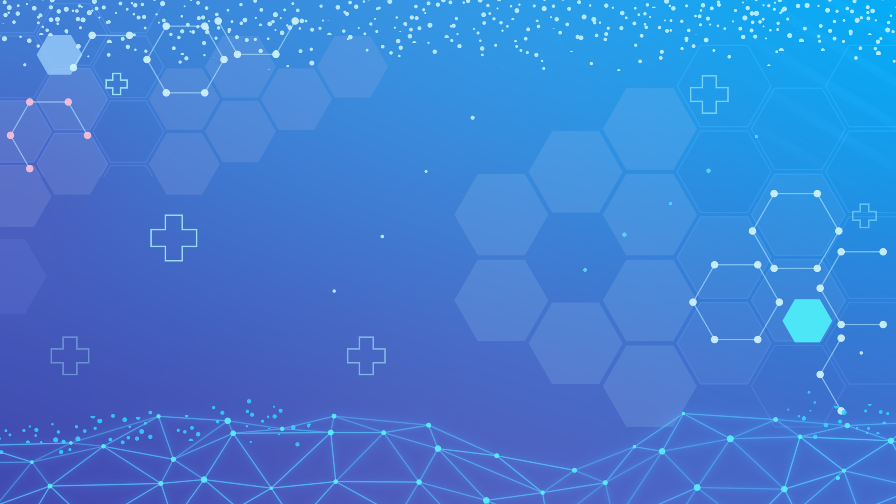
A Shadertoy shader for this background:

```glsl
float pixel;

float hash(vec2 p) { return fract(sin(dot(p, vec2(127.1, 311.7))) * 4375.85); }
float fill(float d) { return 1.0 - smoothstep(-0.5 * pixel, 0.5 * pixel, d); }
float stroke(float d, float halfWidth) { return 1.0 - smoothstep(0.0, pixel, abs(d) - halfWidth); }

// Flat-topped hexagon
float hexagon(vec2 p, float apothem) {
    p = abs(p);
    return max(p.y, p.x * 0.866 + p.y * 0.5) - apothem;
}

float plusShape(vec2 p, float size) {
    p = abs(p);
    float arm = size * 0.37;
    return min(max(p.x - size, p.y - arm), max(p.x - arm, p.y - size));
}

float segment(vec2 p, vec2 a, vec2 b) {
    vec2 ab = b - a;
    return length(p - a - ab * clamp(dot(p - a, ab) / dot(ab, ab), 0.0, 1.0));
}

// Hexagonal lattice; each column mask selects its filled rows. Returns fill, outline, column.
vec3 honeycomb(vec2 p, float pitch, int firstColumn, int masks[7]) {
    vec2 period = pitch * vec2(1.732, 1.0);
    vec2 a = p - period * round(p / period);
    vec2 b = p - period * (round(p / period - 0.5) + 0.5);
    vec2 local = dot(a, a) < dot(b, b) ? a : b;
    ivec2 id = ivec2(round((p - local) / (0.5 * period)));
    int column = id.x - firstColumn, row = id.y + 4;
    if (column < 0 || column > 6 || row < 0 || row > 7) return vec3(0.0);
    float d = hexagon(local, pitch * 0.475);
    return vec3(float((masks[column] >> row) & 1) * fill(d), stroke(d, 0.001), id.x);
}

// Molecule ring with selectable sides. Returns bonds, atoms.
vec2 molecule(vec2 p, float radius, int sides) {
    float turn = atan(p.y, p.x) / 1.0472;
    int side = (int(floor(turn)) + 6) % 6;
    int corner = (int(round(turn)) + 6) % 6;
    float angle = float(corner) * 1.0472;
    float hasSide = float((sides >> side) & 1);
    float hasAtom = float(((sides >> corner) | (sides >> ((corner + 5) % 6))) & 1);
    float atom = length(p - radius * vec2(cos(angle), sin(angle))) - 0.032;
    return vec2(hasSide * stroke(hexagon(p, radius * 0.866), 0.001), hasAtom * fill(atom));
}

float specks(vec2 p, float cell, float density) {
    p = mat2(0.86, 0.51, -0.51, 0.86) * p;
    vec2 id = floor(p / cell);
    vec2 centre = 0.22 + 0.56 * vec2(hash(id), hash(id + 37.0));
    float radius = mix(0.008, 0.022, hash(id + 71.0));
    return step(hash(id + 13.0), density) * fill(length(p - (id + centre) * cell) - radius);
}

float ridge(float x) {
    return 0.56 + 0.17 * smoothstep(0.0, 2.2, x) - 0.5 * exp(-pow((x - 4.77) / 0.75, 2.0));
}

vec2 meshNode(vec2 id) {
    float x = (id.x + 0.5 * mod(id.y, 2.0) + 0.6 * (hash(id) - 0.5)) * 0.6;
    return vec2(x, ridge(x) - id.y * (0.17 + 0.04 * id.y) + 0.22 * (hash(id + 19.0) - 0.5));
}

void mainImage(out vec4 fragColor, in vec2 fragCoord) {
    // Canvas is 7.68 by 4.32 units
    vec2 p = fragCoord / iResolution.y * 4.32;
    vec2 uv = fragCoord / iResolution.xy;
    pixel = 4.32 / iResolution.y;

    // Sky gradient with a violet left side
    vec3 low = mix(vec3(0.25, 0.28, 0.68), vec3(0.25, 0.41, 0.79), uv.x);
    vec3 high = mix(vec3(0.25, 0.50, 0.84), vec3(0.0, 0.68, 0.97), pow(uv.x, 1.15));
    vec3 color = mix(low, high, smoothstep(-0.05, 1.1, uv.y));
    color += vec3(0.06, 0.02, 0.005) * exp(-8.0 * pow(uv.x - 0.55, 2.0));
    color = mix(color, vec3(0.32, 0.34, 0.73), 0.5 * exp(-dot(p - vec2(0.1, 2.6), p - vec2(0.1, 2.6))));

    // Slanted light streaks at upper right
    float streak = smoothstep(0.4, 1.0, sin((p.x * 0.6 + p.y) * 17.0));
    color += 0.015 * streak * smoothstep(6.0, 7.2, p.x) * smoothstep(2.5, 3.2, p.y);

    // Translucent honeycombs
    vec3 comb = honeycomb(p - vec2(1.58, 3.47), 0.555, -3, int[7](10, 20, 0, 20, 40, 16, 32));
    color = mix(color, vec3(0.62, 0.68, 0.90), 0.2 * comb.x);
    color += 0.05 * comb.y * step(comb.z, -0.5) * step(2.8, p.y);
    comb = honeycomb(p - vec2(5.57, 2.48), 0.735, -2, int[7](20, 34, 85, 10, 20, 0, 0));
    float outer = step(0.5, comb.z);
    color = mix(color, vec3(0.58, 0.76, 0.94), (0.2 - 0.1 * outer) * comb.x);
    color += 0.045 * comb.y * outer;
    color += 0.03 * fill(hexagon(p - vec2(0.03, 1.95), 0.32));
    color = mix(color, vec3(0.60, 0.80, 0.98), 0.8 * fill(hexagon(p - vec2(0.51, 3.85), 0.17)));
    color = mix(color, vec3(0.30, 0.90, 0.97), fill(hexagon(p - vec2(6.92, 1.57), 0.185)));

    // Molecules: centre, radius, side mask
    vec4 rings[8] = vec4[8](vec4(1.59, 3.81, 0.33, 63), vec4(0.95, 3.74, 0.32, 6),
        vec4(2.20, 4.14, 0.33, 56), vec4(0.42, 3.16, 0.33, 15), vec4(6.82, 2.34, 0.37, 63),
        vec4(6.31, 1.73, 0.37, 63), vec4(7.39, 1.85, 0.36, 30), vec4(7.39, 1.11, 0.36, 12));
    for (int i = 0; i < 8; i++) {
        vec2 ring = molecule(p - rings[i].xy, rings[i].z, int(rings[i].w));
        vec3 atomColor = i == 3 ? vec3(1.0, 0.75, 0.84) : vec3(0.82, 0.96, 0.98);
        color = mix(color, vec3(0.70, 0.92, 1.0), 0.6 * ring.x);
        color = mix(color, atomColor, 0.9 * ring.y);
    }

    // Outlined crosses: centre, size, opacity
    vec4 crosses[6] = vec4[6](vec4(1.49, 2.28, 0.195, 0.85), vec4(0.60, 1.27, 0.16, 0.4),
        vec4(3.14, 1.27, 0.16, 0.6), vec4(6.08, 3.51, 0.16, 0.65),
        vec4(1.00, 3.60, 0.09, 0.9), vec4(7.41, 2.47, 0.10, 0.5));
    for (int i = 0; i < 6; i++) {
        float outline = stroke(plusShape(p - crosses[i].xy, crosses[i].z), 0.002);
        color = mix(color, vec3(0.65, 0.93, 1.0), crosses[i].w * outline);
    }

    // Falling specks at the top, sparkle along the ridge
    float density = 0.6 * (1.0 - smoothstep(0.05, 0.7, 4.32 - p.y));
    float snow = max(specks(p, 0.085, density), specks(p.yx + 3.7, 0.12, density));
    color = mix(color, vec3(0.80, 0.96, 1.0), 0.85 * snow);
    float band = exp(-pow((p.y - ridge(p.x)) / 0.13, 2.0));
    band *= 1.0 - smoothstep(2.3, 2.8, p.x) * (1.0 - smoothstep(6.6, 7.0, p.x));
    color = mix(color, vec3(0.20, 0.82, 0.98), 0.85 * specks(p, 0.085, 0.6 * band));

    // Glowing triangulated terrain
    if (p.y < 1.2) {
        float lines = 0.0, nodes = 0.0, glow = 0.0;
        for (int j = 0; j < 4; j++)
        for (int i = -2; i <= 2; i++) {
            vec2 id = vec2(floor(p.x / 0.6) + float(i), float(j));
            vec2 a = meshNode(id);
            float d = segment(p, a, meshNode(id + vec2(1, 0)));
            d = min(d, segment(p, a, meshNode(id + vec2(0, 1))));
            d = min(d, segment(p, a, meshNode(id + vec2(mod(id.y, 2.0) * 2.0 - 1.0, 1))));
            lines = max(lines, stroke(d, 0.001) * mix(0.35, 0.8, hash(id + 5.0)));
            glow = max(glow, exp(-d * 28.0));
            nodes = max(nodes, fill(length(p - a) - mix(0.014, 0.03, hash(id + 9.0))));
        }
        color += vec3(0.0, 0.06, 0.06) * glow;
        color = mix(color, vec3(0.34, 0.80, 0.98), lines);
        color = mix(color, vec3(0.35, 0.94, 1.0), 0.9 * nodes);
    }
    fragColor = vec4(clamp(color, 0.0, 1.0), 1.0);
}
```
